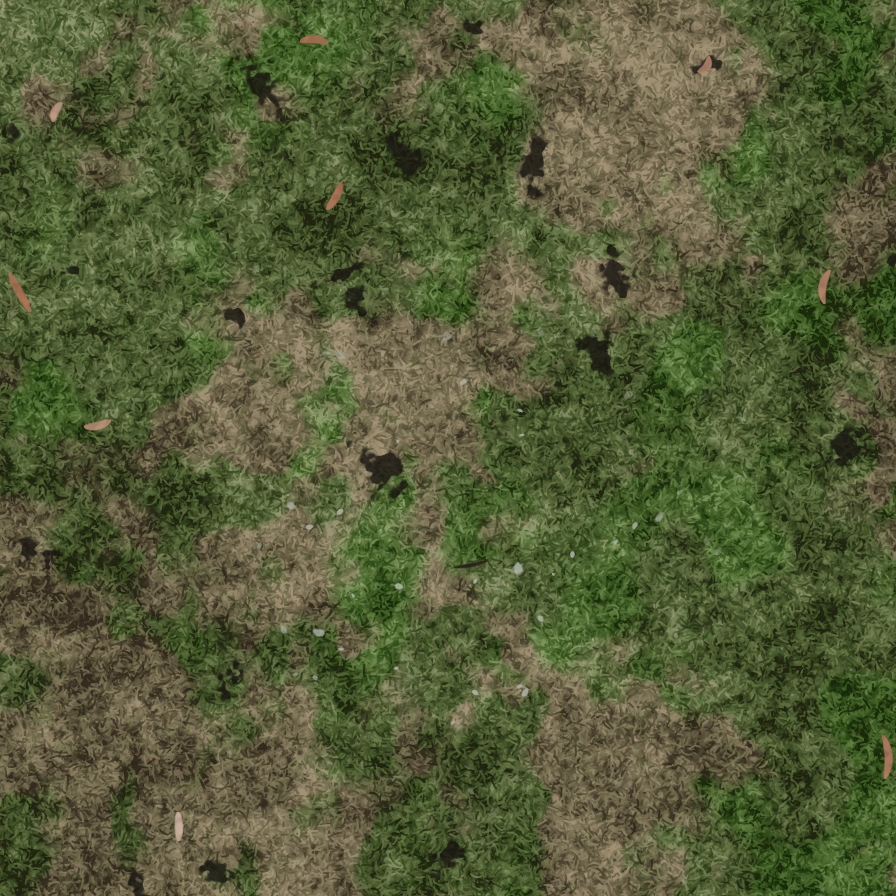
A Shadertoy shader for this texture:

```glsl
// Patchy lawn seen from above: short blades, dry spots, bare holes, pale flecks and fallen leaves.

#define BLADE_LAYERS 6
#define BLADE_SCALE 72.0
#define BLADE_CONTRAST 0.85
#define MEAN_TONE 0.47
#define DRY_START 0.48
#define DRY_FULL 0.66
#define HOLE_SHARE 0.30
#define FLECK_SHARE 0.30
#define LEAF_COUNT 10
#define SOFTNESS 0.0012

vec3 hash(vec3 v) {
    v = fract(v * vec3(0.1031, 0.1030, 0.0973));
    v += dot(v, v.yxz + 33.33);
    return fract((v.xxy + v.yxx) * v.zyx);
}

mat2 turn(float angle) {
    float c = cos(angle), s = sin(angle);
    return mat2(c, s, -s, c);
}

// Smooth cellular noise: random values blended around jittered points.
float mottle(vec2 p, float scale, float seed) {
    p *= scale;
    vec2 cell = floor(p), sum = vec2(0.0);
    for (int y = -1; y <= 1; y++)
    for (int x = -1; x <= 1; x++) {
        vec2 id = cell + vec2(x, y);
        vec3 h = hash(vec3(id, seed));
        vec2 d = id + h.xy - p;
        sum += exp(-5.0 * dot(d, d)) * vec2(h.z, 1.0);
    }
    return sum.x / sum.y;
}

// One layer of bent blades; grass and local hold tone and dryness.
vec2 addBlades(vec2 grass, vec2 local, vec2 p, float scale, float seed, float soft) {
    p *= scale;
    soft *= scale;
    vec2 cell = floor(p);
    for (int y = -1; y <= 1; y++)
    for (int x = -1; x <= 1; x++) {
        vec2 id = cell + vec2(x, y);
        vec3 place = hash(vec3(id, seed));
        vec3 look = hash(vec3(id, seed + 57.0));
        vec2 q = turn(place.z * 6.2832) * (p - id - place.xy);
        q.y += (look.y - 0.5) * q.x * q.x;
        float halfLength = mix(0.25, 0.8, look.z);
        float d = length(vec2(max(abs(q.x) - halfLength, 0.0), q.y));
        float cover = 1.0 - smoothstep(0.04, 0.09 + soft, d);
        vec2 blade = local + (look.xy - 0.5) * vec2(BLADE_CONTRAST, 0.6);
        grass = mix(grass, blade, 0.85 * cover);
    }
    return grass;
}

vec3 grassColor(float tone, float dry) {
    const vec3 shadow = vec3(0.12, 0.14, 0.06);
    const vec3 deepGreen = vec3(0.21, 0.28, 0.12);
    const vec3 midGreen = vec3(0.30, 0.365, 0.19);
    const vec3 lightGreen = vec3(0.38, 0.45, 0.26);
    const vec3 paleGreen = vec3(0.51, 0.55, 0.39);
    const vec3 soil = vec3(0.21, 0.17, 0.12);
    const vec3 straw = vec3(0.42, 0.385, 0.28);
    const vec3 paleStraw = vec3(0.60, 0.54, 0.43);
    float t = clamp(tone, 0.0, 1.1) * 4.0;
    vec3 green = mix(shadow, deepGreen, min(t, 1.0));
    green = mix(green, midGreen, clamp(t - 1.0, 0.0, 1.0));
    green = mix(green, lightGreen, clamp(t - 2.0, 0.0, 1.0));
    green = mix(green, paleGreen, max(t - 3.0, 0.0));
    vec3 dead = mix(soil, straw, min(t * 0.5, 1.0));
    dead = mix(dead, paleStraw, max(t * 0.5 - 1.0, 0.0));
    return mix(green, dead, clamp(dry, 0.0, 1.0));
}

// Coverage of ragged spots, at most one per grid cell.
float spots(vec2 p, float scale, float seed, float share, vec2 radii, float ragged) {
    vec2 cell = floor(p * scale);
    float cover = 0.0;
    for (int y = -1; y <= 1; y++)
    for (int x = -1; x <= 1; x++) {
        vec2 id = cell + vec2(x, y);
        vec3 place = hash(vec3(id, seed));
        vec3 look = hash(vec3(id, seed + 31.0));
        vec2 q = turn(look.x * 6.2832) * (p - (id + place.xy) / scale);
        float radius = mix(radii.x, radii.y, look.y * look.y);
        float d = length(q * vec2(0.8, 1.3)) / radius + ragged;
        cover = max(cover, step(place.z, share) * (1.0 - smoothstep(0.5, 1.1, d)));
    }
    return cover;
}

void mainImage(out vec4 fragColor, in vec2 fragCoord) {
    vec2 p = fragCoord / iResolution.y;
    float soft = max(SOFTNESS, 1.0 / iResolution.y);

    // Broad patches, clumps and fine grain
    float broad = mottle(p, 4.5, 1.0);
    float clump = mottle(p, 24.0, 2.0);
    float tuft = mottle(p, 55.0, 3.0);
    float grain = mottle(p, 150.0, 4.0);
    float lush = smoothstep(0.5, 0.8, mottle(p, 13.0, 5.0));
    float dryField = 0.42 * mottle(p, 5.0, 6.0) + 0.33 * mottle(p, 13.0, 7.0)
                   + 0.25 * mottle(p, 34.0, 8.0) + 0.06 * (0.5 - p.x);
    float dry = smoothstep(DRY_START, DRY_FULL, dryField);
    float tone = MEAN_TONE + 0.34 * (broad - 0.5) + 0.36 * (clump - 0.5)
               + 0.36 * (tuft - 0.5) + 0.08 * (dry - 0.3);

    // Blades over the ground
    vec2 local = vec2(tone, dry);
    vec2 grass = local + vec2(0.8 * (grain - 0.5), 0.0);
    for (int i = 0; i < BLADE_LAYERS; i++) {
        float layer = float(i);
        grass = addBlades(grass, local, p, BLADE_SCALE + 11.0 * layer, 10.0 + layer, soft);
    }
    grass.x += 0.25 * (grain - 0.5);
    vec3 color = grassColor(grass.x, grass.y);
    color += lush * (1.0 - dry) * vec3(-0.025, 0.025, -0.025);

    // Bare dark holes and pale flecks
    float ragged = 2.0 * (tuft - 0.5) + 1.6 * (grain - 0.5);
    float hole = spots(p, 9.0, 80.0, HOLE_SHARE, vec2(0.007, 0.022), ragged);
    color = mix(color, vec3(0.10, 0.09, 0.07), 0.8 * hole);
    float fleckZone = 1.0 - smoothstep(0.15, 0.36, length(p - vec2(0.52, 0.38)));
    float fleck = spots(p, 24.0, 90.0, FLECK_SHARE, vec2(0.003, 0.007), grain - 0.5);
    color = mix(color, vec3(0.70, 0.72, 0.68), 0.85 * fleck * fleckZone);

    // Curved fallen leaves; the first one is a dark twig
    for (int i = 0; i < LEAF_COUNT; i++) {
        vec3 place = hash(vec3(float(i), 7.0, 120.0));
        vec3 look = hash(vec3(float(i), 19.0, 140.0));
        vec2 q = turn(place.z * 6.2832) * (p - place.xy);
        float halfLength = mix(0.010, 0.031, look.x);
        float along = q.x / halfLength;
        q.y += (look.y - 0.5) * 0.012 * along * along;
        float width = (i == 0 ? 0.0022 : 0.0046) * sqrt(max(1.0 - along * along, 0.0));
        float cover = 1.0 - smoothstep(-soft, soft, abs(q.y) - width);
        cover *= 1.0 - smoothstep(0.94, 1.0, abs(along));
        vec3 leaf = mix(vec3(0.62, 0.42, 0.31), vec3(0.73, 0.65, 0.58), look.z * look.z);
        leaf = i == 0 ? vec3(0.17, 0.15, 0.12) : leaf;
        color = mix(color, leaf * (0.9 + 0.2 * grain), cover);
    }

    fragColor = vec4(clamp(color, 0.0, 1.0), 1.0);
}
```
